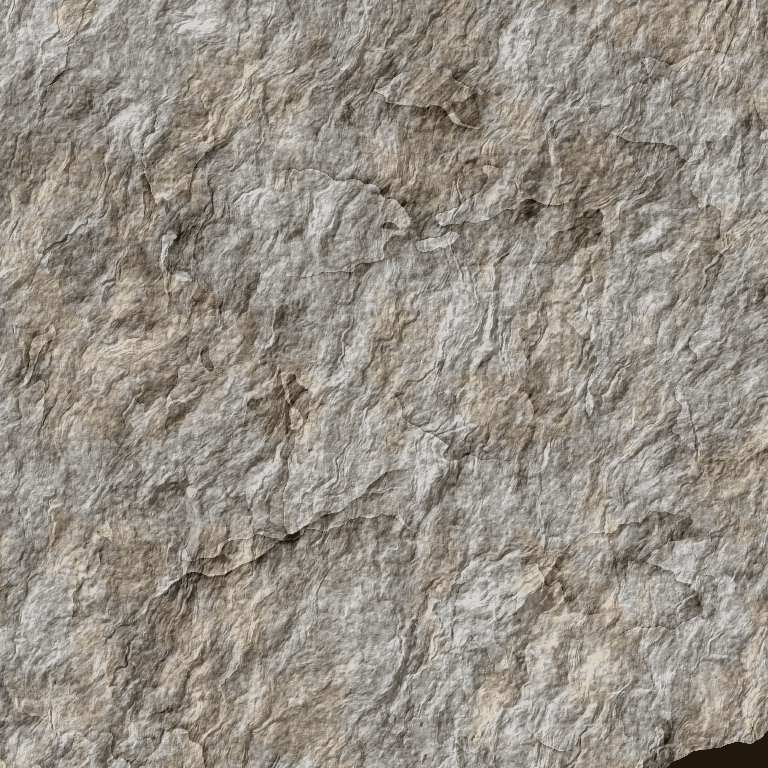
A three.js fragment shader for this texture:

```glsl
varying vec2 vUv;

float hash(vec2 p) {
  vec3 h = fract(vec3(p.xyx) * 0.1031);
  h += dot(h, h.yzx + 33.33);
  return fract((h.x + h.y) * h.z);
}

float noise(vec2 p) {
  vec2 i = floor(p), f = fract(p);
  f = f * f * (3.0 - 2.0 * f);
  return mix(mix(hash(i), hash(i + vec2(1, 0)), f.x),
             mix(hash(i + vec2(0, 1)), hash(i + vec2(1, 1)), f.x), f.y);
}

mat2 rotation(float a) {
  return mat2(cos(a), sin(a), -sin(a), cos(a));
}

float fbm(vec2 p) {
  float sum = 0.0, amp = 0.5;
  for (int i = 0; i < 4; i++) {
    sum += amp * noise(p);
    p = rotation(0.6) * p * 2.03 + 11.7;
    amp *= 0.5;
  }
  return sum / 0.9375;
}

// Rounded flakes parted by sharp creases
float billow(vec2 p) {
  float sum = 0.0, amp = 0.5;
  for (int i = 0; i < 5; i++) {
    sum += amp * abs(2.0 * noise(p) - 1.0);
    p = rotation(0.5) * p * 1.95 + 7.3;
    amp *= 0.54;
  }
  return sum;
}

// Height of tilted plates that meet at soft steps
float plates(vec2 p, float softness) {
  vec2 cell = floor(p), offset = vec2(0.0), tilt = vec2(0.0);
  float nearest = 9.0, second = 9.0;
  for (int y = -1; y <= 1; y++) {
    for (int x = -1; x <= 1; x++) {
      vec2 c = cell + vec2(x, y);
      vec2 d = p - c - vec2(hash(c), hash(c + 57.0));
      float len = length(d);
      if (len < nearest) {
        second = nearest;
        nearest = len;
        offset = d;
        tilt = vec2(hash(c + 91.0), hash(c + 23.0)) - 0.5;
      } else {
        second = min(second, len);
      }
    }
  }
  return dot(tilt, offset) * smoothstep(0.0, softness, second - nearest);
}

// Shadow under a sharp lip at zero, with a lit rim above it
float overhang(float side, float depth) {
  float shadow = smoothstep(-0.06, 0.12, side / depth) * exp(-max(side, 0.0) / depth);
  float rim = step(side, 0.0) * exp(side / depth * 2.0);
  return shadow - 0.3 * rim;
}

// Rock relief: height and grain
vec2 relief(vec2 p) {
  vec2 warp = vec2(fbm(p * 5.0), fbm(p * 5.0 + 17.3)) - 0.5;
  vec2 rough = vec2(fbm(p * 26.0 + 3.0), fbm(p * 26.0 + 29.0)) - 0.5;
  vec2 q = p + 0.07 * warp + 0.026 * rough;

  // Two grain directions in alternating patches
  float steep = billow(rotation(0.32) * q * vec2(27.0, 11.0) + 40.0);
  float slanted = billow(rotation(0.9) * q * vec2(27.0, 11.0) + 70.0);
  float grain = mix(steep, slanted, smoothstep(0.5, 0.6, fbm(p * 4.5 + 60.0)));

  vec2 ragged = rotation(0.25) * (q + 0.03 * rough);
  float blocks = 0.13 * plates(ragged * vec2(8.0, 5.0) + 3.0, 0.3);
  blocks *= smoothstep(0.3, 0.6, noise(p * 6.0 + 44.0));
  float chips = 0.04 * plates(ragged * vec2(27.0, 13.0) + 13.0, 0.25);
  float height = blocks + chips + 0.035 * grain + 0.08 * fbm(q * vec2(12.0, 7.0))
               + 0.02 * fbm(p * 50.0) + 0.012 * billow(p * 62.0);
  return vec2(height, grain);
}

void main() {
  vec2 p = vUv;
  float eps = 0.0013;
  vec2 rock = relief(p);
  float lit = (rock.x - relief(p + eps * vec2(-0.7, 0.71)).x) / eps;

  // Light from the upper left, creases and broad tone
  float tone = 0.73 + 0.155 * clamp(lit, -2.6, 2.1);
  tone += 0.6 * (rock.y - 0.34);
  tone += 0.36 * (fbm(p * 5.0 + 5.0) - 0.5);
  tone += 0.3 * (noise(p * 235.0) - 0.5);

  // Steep lips, flat ledges and small flakes with shadows below
  vec2 bent = p + 0.05 * vec2(fbm(p * 18.0), fbm(p * 18.0 + 9.0));
  vec2 leaning = rotation(0.3) * bent;
  float lip = fbm(leaning * vec2(9.0, 3.5) + 21.0) - 0.5;
  tone -= 0.5 * smoothstep(0.42, 0.75, noise(p * 8.0 + 2.0)) * overhang(lip, 0.035);
  float ledge = 0.52 - fbm(bent * vec2(3.0, 8.0) + 83.0);
  tone -= 0.5 * smoothstep(0.52, 0.8, noise(p * 7.0 + 37.0)) * overhang(ledge, 0.03);
  float flake = fbm(leaning * vec2(30.0, 12.0) + 51.0) - 0.52;
  tone -= 0.34 * smoothstep(0.35, 0.75, noise(p * 15.0 + 66.0)) * overhang(flake, 0.07);

  // Long slanting fault
  float fault = p.y - 0.11 - 0.53 * p.x + 0.07 * (fbm(p * 12.0) - 0.5);
  float reach = smoothstep(0.08, 0.2, p.x) * (1.0 - smoothstep(0.44, 0.57, p.x));
  tone -= 0.75 * reach * overhang(-fault, 0.013) * (0.5 + 0.6 * noise(p * 16.0));

  // Grey-brown stone with ochre stains and cool faces
  tone = clamp(tone, -0.25, 1.2);
  vec3 color = mix(vec3(0.25, 0.22, 0.18), vec3(0.74, 0.73, 0.71), tone);
  color -= max(tone * (1.0 - tone), 0.0) * vec3(0.01, 0.03, 0.05);
  float stain = smoothstep(0.42, 0.7, fbm(bent * vec2(15.0, 10.0) + 31.0));
  stain += 0.4 * reach * exp(-abs(fault + 0.06) * 14.0);
  stain *= 0.3 + 1.2 * noise(p * 55.0 + 8.0);
  color *= mix(vec3(0.995, 1.0, 1.01), vec3(1.02, 0.975, 0.91), min(stain, 1.0));
  gl_FragColor = vec4(clamp(color, 0.0, 1.0), 1.0);
}
```
